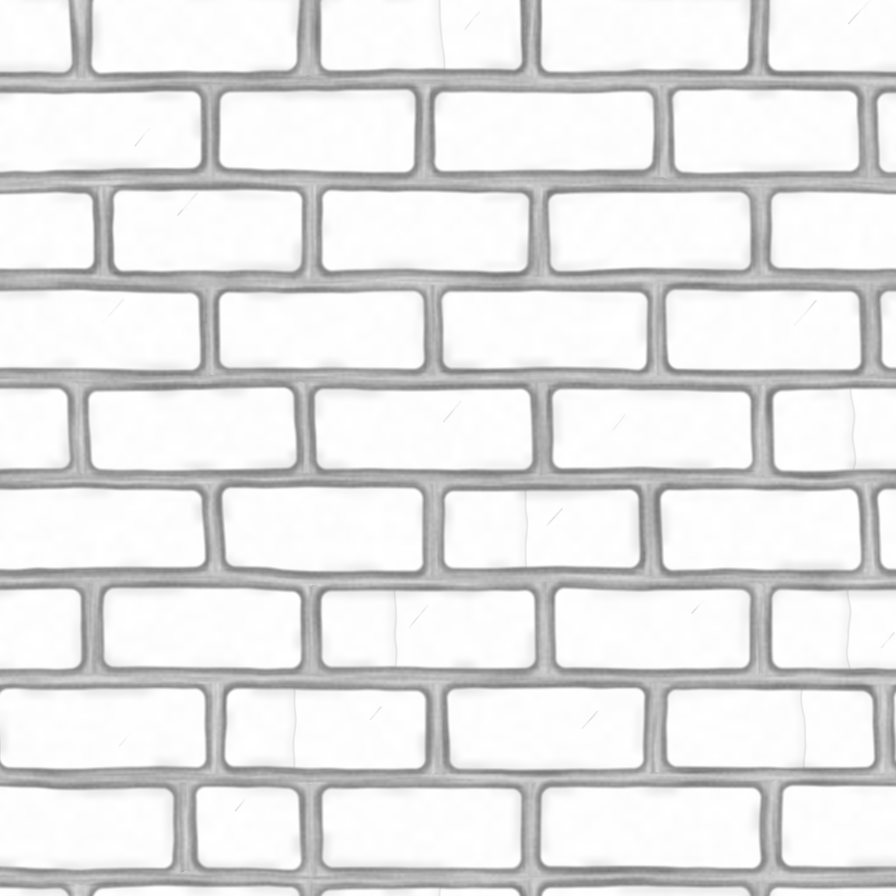
A three.js fragment shader for this texture map:

```glsl
// Running-bond brick wall in pencil greys: white rounded bricks, nine courses of four.
// Each brick is a jittered rounded-box distance; the nearest one shades the mortar
// from a dark outline to a lighter core, with streaks, faint cracks and scratches.
#define COLS 4.0
#define ROWS 9.0
#define COURSE_BASE 0.0208
#define HALF_GAP 0.0130
#define CORNER 0.0100
#define JOINT_JITTER 0.10
#define WOBBLE 0.0042
#define OUTLINE_GREY 0.555
#define MORTAR_GREY 0.755
#define STREAK 0.13
#define CRACK_SHARE 0.20
#define SCRATCH_SHARE 0.45

varying vec2 vUv;

float hash(vec2 p) {
  vec3 h = fract(p.xyx * 0.1031);
  h += dot(h, h.yzx + 33.33);
  return fract((h.x + h.y) * h.z);
}

// Value noise that tiles over the unit square; freq holds whole numbers.
float noise(vec2 uv, vec2 freq) {
  vec2 p = uv * freq, i = floor(p), f = fract(p);
  f = f * f * (3.0 - 2.0 * f);
  vec2 a = mod(i, freq), b = mod(i + 1.0, freq);
  return mix(mix(hash(a), hash(vec2(b.x, a.y)), f.x),
             mix(hash(vec2(a.x, b.y)), hash(b), f.x), f.y);
}

vec2 wrapId(float col, float row) {
  return vec2(mod(col, COLS), mod(row, ROWS));
}

float courseShift(float row) {
  return mod(mod(row, ROWS), 2.0) < 0.5 ? 0.41 : 0.92;
}

// Position of the upright joint at the left of a brick.
float jointX(float col, float row) {
  vec2 id = wrapId(col, row);
  float shift = (hash(id + 17.3) - 0.5) * JOINT_JITTER;
  if (id.x + id.y < 0.5) shift = 0.42; // one joint moved to leave a half brick
  return (col + courseShift(row) + shift) / COLS;
}

float segmentDistance(vec2 p, vec2 a, vec2 b) {
  vec2 ab = b - a;
  return length(p - a - ab * clamp(dot(p - a, ab) / dot(ab, ab), 0.0, 1.0));
}

void main() {
  // Hand-drawn wobble of the outlines
  vec2 bend = vec2(noise(vUv, vec2(13.0)), noise(vUv + 0.37, vec2(11.0))) - 0.5;
  bend += 0.35 * (vec2(noise(vUv, vec2(47.0)), noise(vUv + 0.61, vec2(43.0))) - 0.5);
  vec2 p = vUv + bend * WOBBLE;

  // Nearest brick
  float nearest = 1.0;
  vec2 local = vec2(0.0), halfSize = vec2(0.1), brick = vec2(0.0);
  float baseRow = floor((p.y - COURSE_BASE) * ROWS);
  for (int j = -1; j <= 1; j++) {
    float row = baseRow + float(j);
    float baseCol = floor(p.x * COLS - courseShift(row));
    for (int i = -1; i <= 1; i++) {
      float col = baseCol + float(i);
      vec2 id = wrapId(col, row);
      float left = jointX(col, row), right = jointX(col + 1.0, row);
      vec2 q = p - vec2(0.5 * (left + right), (row + 0.5) / ROWS + COURSE_BASE);
      vec2 tilt = vec2(hash(id + 5.1), hash(id + 9.7)) - 0.5;
      q -= q.yx * tilt * vec2(0.08, 0.022);
      vec2 extent = 0.5 * vec2(right - left, 1.0 / ROWS) - HALF_GAP;
      extent += (vec2(hash(id + 2.9), hash(id + 7.3)) - 0.5) * 0.003;
      vec2 e = abs(q) - extent + CORNER;
      float d = length(max(e, 0.0)) + min(max(e.x, e.y), 0.0) - CORNER;
      if (d < nearest) {
        nearest = d;
        local = q;
        halfSize = extent;
        brick = id;
      }
    }
  }
  float t = nearest / HALF_GAP; // 0 at the brick edge, 1 mid-mortar

  // Mortar: dark outline, lighter core, streaks along the joint
  vec2 over = abs(local) - halfSize;
  float along = smoothstep(-0.006, 0.006, over.y - over.x);
  float flat_ = noise(p, vec2(9.0, 230.0)) + 0.6 * noise(p, vec2(31.0, 370.0));
  float upright = noise(p, vec2(230.0, 14.0)) + 0.6 * noise(p, vec2(370.0, 37.0));
  float streak = mix(upright, flat_, along) - 0.8;
  float weight = noise(vUv, vec2(23.0, 29.0)) - 0.5;
  float mortar = mix(OUTLINE_GREY + 0.08 * weight, MORTAR_GREY,
                     smoothstep(0.28, 0.95, t + 0.2 * weight));
  mortar += streak * STREAK * smoothstep(0.1, 0.6, t);
  mortar += (noise(vUv, vec2(256.0)) - 0.5) * 0.04;

  // Brick face: paper grain and smudges that gather at the edge
  float face = 1.0 - 0.012 * noise(vUv, vec2(90.0));
  float smudge = smoothstep(0.4, 0.9, noise(vUv, vec2(27.0, 35.0)));
  face -= 0.07 * smudge * smoothstep(-1.1, 0.0, t);

  // Faint upright crack with a soft shadow on one side
  float crackX = local.x - (hash(brick + 31.0) - 0.5) * halfSize.x;
  crackX += (noise(vUv, vec2(19.0, 41.0)) - 0.5) * 0.006;
  float crack = 0.06 * smoothstep(0.0022, 0.0, abs(crackX));
  crack += 0.03 * smoothstep(-0.014, 0.0, crackX) * smoothstep(0.002, 0.0, crackX);
  face -= crack * step(hash(brick + 23.0), CRACK_SHARE);

  // Short slanted scratch
  vec2 start = (vec2(hash(brick + 41.0), hash(brick + 43.0)) - 0.5) * halfSize;
  vec2 reach = vec2(0.022, 0.026) * (0.5 + 0.6 * hash(brick + 47.0));
  float scratch = smoothstep(0.0018, 0.0, segmentDistance(local, start, start + reach));
  scratch *= 0.13 * noise(vUv, vec2(110.0));
  face -= scratch * step(hash(brick + 53.0), SCRATCH_SHARE);

  float grey = mix(face, mortar, smoothstep(-0.08, 0.28, t));
  gl_FragColor = vec4(vec3(clamp(grey, 0.0, 1.0)), 1.0);
}
```
